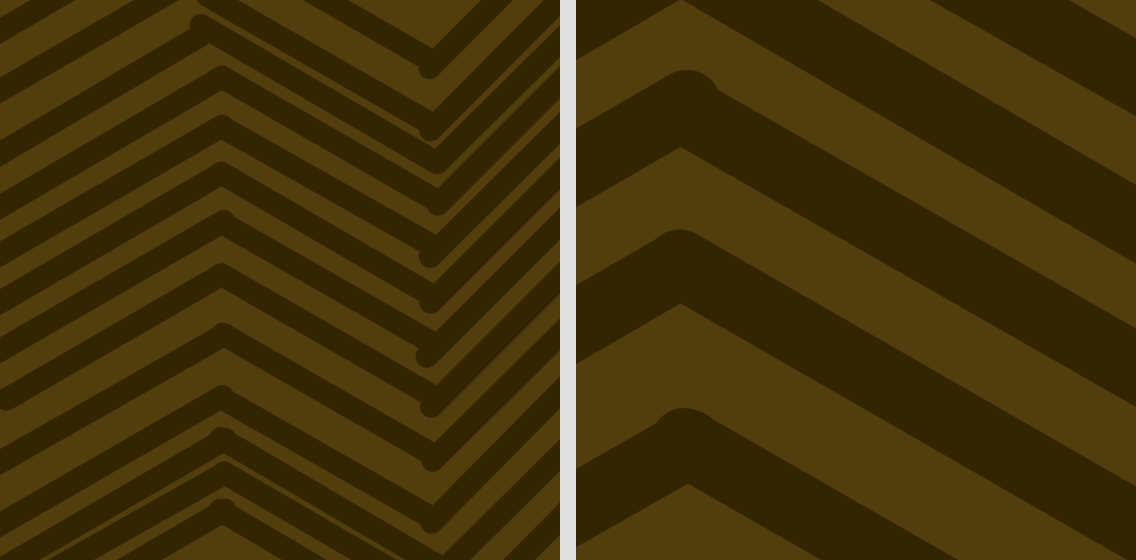
Left: the whole. Right: its middle third, enlarged.
This pattern is drawn by a Shadertoy shader. Its source:

```glsl
// Uneven zigzag of thick round-ended strokes, dark brown on ochre
const vec3 GROUND = vec3(0.322, 0.239, 0.051);
const vec3 STROKE = vec3(0.198, 0.147, 0.0);
const int FIRST_ROW = -1;
const int LAST_ROW = 11;
const float RADIUS = 0.0203;      // half the stroke width
const float PEAK_X = 0.397;       // fold between left and middle column
const float VALLEY_X = 0.768;     // fold between middle and right column
const float TOP_ROW = -0.0326;    // height of row 0 at the peak, from the top
const float ROW_GAP = 0.0859;
const float SLOPE = 0.577;        // left and middle strokes
const float STEEP = 1.0;          // right strokes
const float JITTER_X = 0.006;
const float JITTER_Y = 0.003;

// Signed random value in -1..1
float hash(float n) {
    return fract(sin(n * 12.9898 + 4.1) * 43758.547) * 2.0 - 1.0;
}

// Smooth local bulge in the spacing around one row
float swell(float row, float center, float width, float height) {
    float d = (row - center) / width;
    return height * exp(-d * d);
}

float segment(vec2 p, vec2 a, vec2 b) {
    vec2 ab = b - a;
    float t = clamp(dot(p - a, ab) / dot(ab, ab), 0.0, 1.0);
    return length(p - a - ab * t);
}

// Stroke from x0 to x1 on a line through anchor, with loose ends
float stroke(vec2 p, vec2 anchor, float slope, float x0, float x1, float seed) {
    vec2 a = vec2(x0 + JITTER_X * hash(seed), 0.0);
    vec2 b = vec2(x1 + JITTER_X * hash(seed + 1.3), 0.0);
    a.y = anchor.y + slope * (a.x - anchor.x) + JITTER_Y * hash(seed + 2.7);
    b.y = anchor.y + slope * (b.x - anchor.x) + JITTER_Y * hash(seed + 3.9);
    return segment(p, a, b) - RADIUS;
}

float zigzagRow(vec2 p, float row) {
    float seed = row * 17.0;

    // Where the row starts and folds
    float startX = swell(row, 6.0, 0.4, 0.042) - 0.026;
    float peakX = PEAK_X + swell(row, 0.6, 0.9, -0.0456);
    float valleyX = VALLEY_X + swell(row, 1.8, 1.0, 0.018);

    // Height of each column's line at its anchor
    float base = TOP_ROW + ROW_GAP * row + swell(row, 8.3, 1.6, 0.056);
    float leftY = base + swell(row, -1.0, 1.5, -0.0573);
    float middleY = base + swell(row, 0.0, 1.0, 0.039);
    float rightY = 0.0013 + row * (0.0677 + 0.00247 * row)
                 + swell(row, -1.0, 0.5, -0.0495);

    float d = stroke(p, vec2(PEAK_X, leftY), -SLOPE, startX, peakX, seed);
    d = min(d, stroke(p, vec2(PEAK_X, middleY), SLOPE, peakX, valleyX, seed + 5.0));
    return min(d, stroke(p, vec2(1.0, rightY), -STEEP, valleyX, 1.05, seed + 11.0));
}

void mainImage(out vec4 fragColor, in vec2 fragCoord) {
    // Canvas units, y measured down from the top
    vec2 p = fragCoord / iResolution.y;
    p.y = 1.0 - p.y;

    float d = 1.0;
    for (int i = FIRST_ROW; i <= LAST_ROW; i++) {
        d = min(d, zigzagRow(p, float(i)));
    }

    float edge = 0.75 / iResolution.y;
    float ink = 1.0 - smoothstep(-edge, edge, d);
    fragColor = vec4(mix(GROUND, STROKE, ink), 1.0);
}
```
